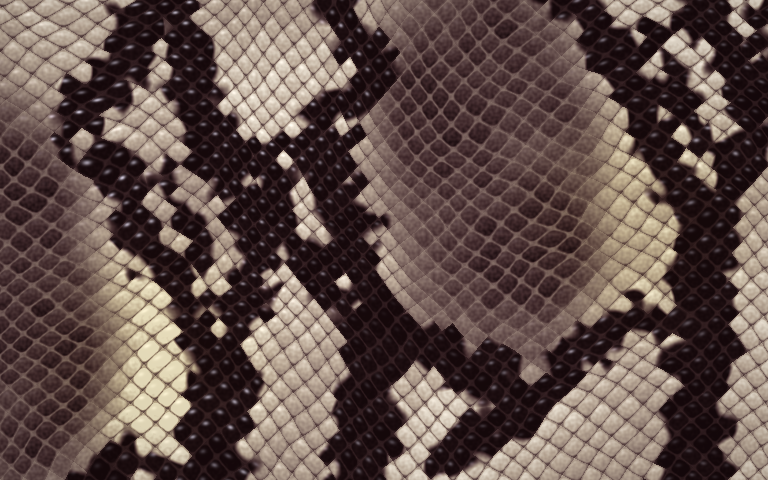
Write a WebGL 1 fragment shader that draws this texture.

```glsl
precision highp float;
// Glossy snakeskin leather: diamond scales over brown saddles, cream skin and black bands.

uniform vec2 u_resolution;

#define SCALE_SIZE 0.050
#define SCALE_WOBBLE 0.016
#define SEAM_WIDTH 0.09
#define SEAM_STRENGTH 0.85
#define RELIEF 0.15
#define EDGE_STEP 0.5
#define BAND_RAGGED 0.042
#define BAND_SOFT 0.006
#define GLOSS 0.62
#define GRAIN 0.12
#define REPEAT vec2(1.02, 0.28)

float hash(vec2 p) {
  return fract(sin(dot(p, vec2(127.1, 311.7))) * 43758.5453);
}

vec2 gradient(vec2 cell) {
  float angle = 6.2832 * hash(cell);
  return vec2(cos(angle), sin(angle));
}

// Gradient noise, roughly -0.7 to 0.7
float noise(vec2 p) {
  vec2 i = floor(p), f = fract(p);
  vec2 w = f * f * f * (f * (f * 6.0 - 15.0) + 10.0);
  vec2 e = vec2(1.0, 0.0);
  float low = mix(dot(gradient(i), f), dot(gradient(i + e.xy), f - e.xy), w.x);
  float high = mix(dot(gradient(i + e.yx), f - e.yx), dot(gradient(i + e.xx), f - e.xx), w.x);
  return mix(low, high, w.y);
}

float strand(vec2 p, vec2 a, vec2 b, float halfWidth) {
  vec2 ab = b - a;
  float along = clamp(dot(p - a, ab) / dot(ab, ab), 0.0, 1.0);
  return length(p - a - ab * along) - halfWidth;
}

// Two chains that close around a pale gap and run down as one stem
float ladder(vec2 p) {
  vec2 knot = vec2(1.48, 0.50), inner = vec2(1.33, 0.79), outer = vec2(1.57, 0.76);
  float d = strand(p, vec2(1.33, 1.28), vec2(1.18, 1.03), 0.055);
  d = min(d, strand(p, vec2(1.20, 1.02), inner, 0.043));
  d = min(d, strand(p, inner, knot, 0.046));
  d = min(d, strand(p, vec2(1.38, 1.28), vec2(1.45, 1.0), 0.058));
  d = min(d, strand(p, vec2(1.45, 1.0), outer, 0.046));
  d = min(d, strand(p, outer, knot, 0.046));
  d = min(d, strand(p, vec2(1.36, 0.92), vec2(1.46, 0.70), 0.022));
  return min(d, strand(p, knot, vec2(1.42, -0.2), 0.066));
}

// Arch below the saddle, with a forked foot
float arch(vec2 p) {
  vec2 foot = vec2(1.09, 0.16), crown = vec2(1.31, 0.34);
  float d = strand(p, vec2(1.44, 0.31), crown, 0.032);
  d = min(d, strand(p, crown, foot, 0.040));
  d = min(d, strand(p, foot, vec2(0.80, 0.36), 0.044));
  d = min(d, strand(p, foot, vec2(0.93, 0.04), 0.040));
  return min(d, strand(p, vec2(0.78, 0.36), vec2(0.75, -0.2), 0.064));
}

// Hooked band on the near side of the saddle
float hook(vec2 p) {
  vec2 bend = vec2(0.56, 0.69), shoulder = vec2(0.79, 0.83);
  float d = strand(p, bend, vec2(0.60, 0.48), 0.034);
  d = min(d, strand(p, vec2(0.60, 0.48), vec2(0.74, 0.34), 0.034));
  d = min(d, strand(p, vec2(0.69, 0.68), vec2(0.74, 0.43), 0.054));
  d = min(d, strand(p, bend, shoulder, 0.032));
  return min(d, strand(p, shoulder, vec2(0.66, 1.05), 0.046));
}

// x: distance to black bands, y: brown saddle, z: cream glow
vec3 markings(vec2 p) {
  vec2 bent = p + 0.035 * vec2(noise(p * 5.0), noise(p * 5.0 + 19.0));
  vec3 marks = vec3(1.0, 0.0, 0.0);
  for (int k = -1; k <= 1; k++) {
    vec2 q = bent - float(k) * REPEAT;
    marks.x = min(marks.x, min(ladder(q), min(arch(q), hook(q))));
    vec2 s = q - vec2(1.02, 0.66);
    s.x += 0.12 * s.y;
    marks.y = max(marks.y, 1.0 - smoothstep(0.68, 1.3, length(s / vec2(0.23, 0.43))));
    marks.z = max(marks.z, 1.0 - smoothstep(0.08, 0.34, length(q - vec2(1.33, 0.54))));
  }
  marks.x += BAND_RAGGED * (noise(p * 13.0) + noise(p * 25.0 + 5.0));
  return marks;
}

// Ink, umber, brown, taupe, sand, cream
vec3 palette(float tone) {
  float t = clamp(tone, 0.0, 1.0) * 5.0;
  vec3 c = mix(vec3(0.08, 0.03, 0.04), vec3(0.25, 0.16, 0.17), clamp(t, 0.0, 1.0));
  c = mix(c, vec3(0.41, 0.32, 0.31), clamp(t - 1.0, 0.0, 1.0));
  c = mix(c, vec3(0.57, 0.49, 0.45), clamp(t - 2.0, 0.0, 1.0));
  c = mix(c, vec3(0.73, 0.66, 0.59), clamp(t - 3.0, 0.0, 1.0));
  return mix(c, vec3(0.89, 0.85, 0.79), clamp(t - 4.0, 0.0, 1.0));
}

void main() {
  vec2 p = gl_FragCoord.xy / u_resolution.y;

  // Lattice of rounded scales, finer along the bands than on the saddles
  vec2 w = p + SCALE_WOBBLE * vec2(noise(p * 8.0), noise(p * 8.0 + 31.0));
  w += 0.07 * vec2(noise(p * 1.6 + 3.0), noise(p * 1.6 + 47.0));
  w += 0.027 * sin(6.16 * (p.x - 0.68));
  vec2 lattice = vec2(w.x + w.y, w.x - w.y) / SCALE_SIZE;
  vec2 f = fract(lattice) - 0.5;
  vec2 local = vec2(f.x + f.y, f.x - f.y);
  float rim = 0.30 - length(max(abs(f) - 0.20, 0.0));
  float pixel = 0.7 / (u_resolution.y * SCALE_SIZE);
  float seam = 1.0 - smoothstep(-0.02, SEAM_WIDTH + pixel, rim);
  float cellShade = hash(floor(lattice)) - 0.5;

  // Markings follow the outlines of the scales
  vec3 marks = markings(p - EDGE_STEP * vec2(local.x, local.y) * SCALE_SIZE * 0.5);
  float black = 1.0 - smoothstep(-BAND_SOFT, BAND_SOFT, marks.x);
  float saddle = clamp(marks.y * (0.95 + 0.45 * noise(p * 4.0)), 0.0, 1.0);
  float tone = 0.83 + 0.30 * noise(p * 2.7 + 11.0) + 0.13 * marks.z;
  tone = mix(tone, 0.17, saddle);
  tone += 0.11 * cellShade + RELIEF * local.y * mix(1.0, 0.6, saddle);
  float seamTone = mix(0.48 + 0.25 * local.y, 0.50, saddle);
  tone = mix(tone, seamTone, seam * SEAM_STRENGTH);
  float ink = 0.01 + 0.04 * cellShade + 0.12 * seam;
  tone = mix(tone, ink, black);
  tone += GRAIN * noise(p * 130.0) * (1.0 - 0.7 * black);

  // Cool glints on the upper side of each scale
  vec2 fromGlint = (local - vec2(-0.14, 0.36 + 0.2 * cellShade)) * vec2(1.0, 1.5);
  float glint = exp(-17.0 * dot(fromGlint, fromGlint)) * (1.0 + 0.9 * cellShade);
  float sheen = 0.5 + 0.8 * noise(p * 3.0 + 23.0);
  sheen += 0.6 * smoothstep(0.9, 0.1, length(p - vec2(0.2, 1.0)));
  vec3 color = palette(tone);
  color *= mix(vec3(1.0), vec3(1.01, 1.01, 0.92), marks.z);
  float catchLight = mix(mix(0.22, 0.10, saddle), 0.85, black);
  color += vec3(0.85, 0.88, 0.95) * glint * GLOSS * max(sheen, 0.15) * catchLight;

  // Light falls off toward the corners
  vec2 fromMiddle = gl_FragCoord.xy / u_resolution - 0.5;
  color *= 1.03 - 0.25 * dot(fromMiddle, fromMiddle);
  gl_FragColor = vec4(color, 1.0);
}
```
